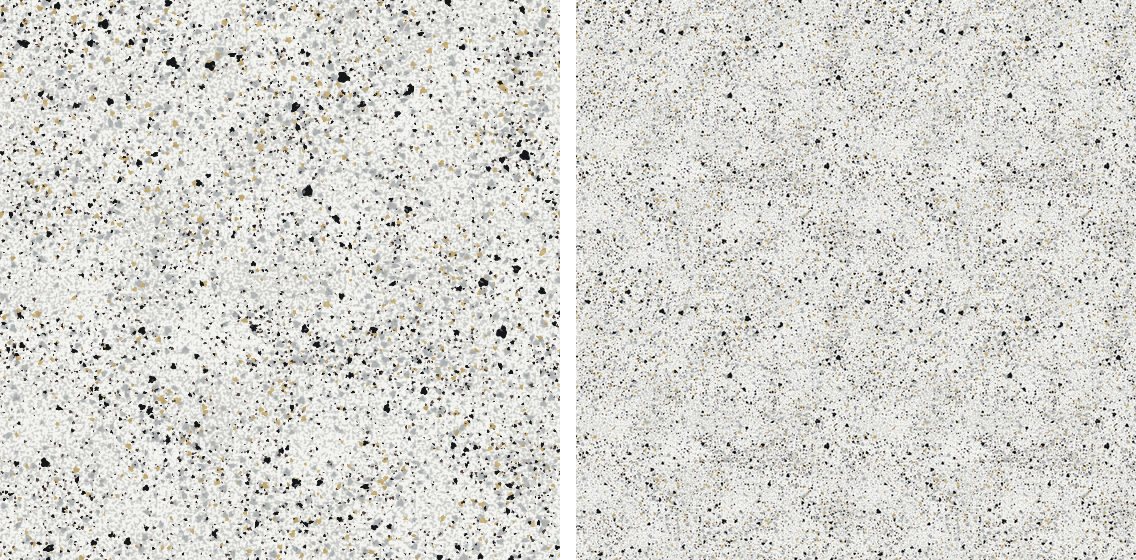
Left: one tile. Right: repeated 2 by 2.
Write a three.js fragment shader that draws this texture.

```glsl
varying vec2 vUv;

#define WHITE vec3(0.955, 0.955, 0.945)
#define PALE_GREY vec3(0.80, 0.80, 0.78)
#define SLATE vec3(0.60, 0.62, 0.63)
#define TAN vec3(0.75, 0.65, 0.42)
#define BROWN vec3(0.31, 0.25, 0.23)
#define INK vec3(0.08, 0.085, 0.09)
#define EDGE 0.0011
#define SMUDGE_EDGE 0.0024
#define CLUSTERING 1.4

const float TAU = 6.28319;

vec3 hash3(vec2 cell, float seed) {
  vec3 p = fract(vec3(cell.xyx + seed * 7.31) * vec3(0.1031, 0.1030, 0.0973));
  p += dot(p, p.yxz + 33.33);
  return fract((p.xxy + p.yzz) * p.zyx);
}

// Gradient noise that wraps after a whole number of cells
float cornerSlope(vec2 cell, vec2 offset, float period, float seed) {
  float angle = TAU * hash3(mod(cell, period), seed).x;
  return dot(vec2(cos(angle), sin(angle)), offset);
}

float gradientNoise(vec2 uv, float period, float seed) {
  vec2 p = uv * period;
  vec2 cell = floor(p);
  vec2 f = p - cell;
  vec2 w = f * f * f * (f * (f * 6.0 - 15.0) + 10.0);
  vec2 e = vec2(1.0, 0.0);
  float low = mix(cornerSlope(cell, f, period, seed),
                  cornerSlope(cell + e.xy, f - e.xy, period, seed), w.x);
  float high = mix(cornerSlope(cell + e.yx, f - e.yx, period, seed),
                   cornerSlope(cell + e.xx, f - e.xx, period, seed), w.x);
  return mix(low, high, w.y);
}

// Coverage of scattered angular chips; size and edge are in canvas units
float chips(vec2 uv, float cells, float share, float size, float edge, float seed) {
  vec2 p = uv * cells;
  vec2 home = floor(p);
  float cover = 0.0;
  for (int y = -1; y <= 1; y++) {
    for (int x = -1; x <= 1; x++) {
      vec2 cell = home + vec2(float(x), float(y));
      vec2 id = mod(cell, cells);
      vec3 place = hash3(id, seed);
      vec3 form = hash3(id, seed + 5.0);
      float cluster = 1.0 + CLUSTERING * gradientNoise(id / cells, 7.0, 2.0);
      if (place.z > share * cluster) continue;

      // Turn and squeeze the chip, then chip its outline
      vec2 d = (p - cell - place.xy) / cells;
      float turn = TAU * form.x;
      float c = cos(turn);
      float s = sin(turn);
      d = vec2(c * d.x + s * d.y, c * d.y - s * d.x);
      d.y *= 1.0 + 0.8 * form.y;
      float angle = atan(d.y, d.x + 1e-6);
      float outline = 1.0 + 0.16 * sin(3.0 * angle + TAU * form.y)
                          + 0.10 * sin(5.0 * angle + TAU * form.z);
      float radius = size * mix(0.45, 1.0, form.z * form.z) * outline;
      cover = max(cover, 1.0 - smoothstep(-edge, edge, length(d) - radius));
    }
  }
  return cover;
}

void main() {
  vec2 uv = vUv;

  // Fine crystalline ground with faint wide clouds
  float grain = gradientNoise(uv, 210.0, 11.0)
              + 0.6 * gradientNoise(uv, 120.0, 12.0)
              + 0.25 * gradientNoise(uv, 9.0, 13.0);
  vec3 color = mix(PALE_GREY, WHITE, smoothstep(-0.42, 0.2, grain));

  // Soft bluish smudges below the surface
  float smudge = chips(uv, 64.0, 0.36, 0.0075, SMUDGE_EDGE, 21.0);
  color = mix(color, SLATE, smudge * (0.75 + 0.5 * grain));

  // Tan chips, some paler than others
  float tanChip = chips(uv, 60.0, 0.19, 0.0062, EDGE, 31.0);
  color = mix(color, TAN + 0.12 * gradientNoise(uv, 90.0, 32.0), 0.92 * tanChip);

  // Tiny brown and black specks
  color = mix(color, BROWN, chips(uv, 110.0, 0.24, 0.0032, EDGE, 41.0));
  color = mix(color, INK, chips(uv, 100.0, 0.09, 0.0034, EDGE, 51.0));

  // Black chips, the largest ones with a slate glint
  color = mix(color, INK, chips(uv, 48.0, 0.14, 0.0066, EDGE, 61.0));
  float glint = smoothstep(0.2, 0.5, gradientNoise(uv, 130.0, 72.0));
  vec3 bigColor = mix(INK, SLATE, 0.6 * glint);
  color = mix(color, bigColor, chips(uv, 14.0, 0.22, 0.0105, EDGE, 71.0));

  gl_FragColor = vec4(clamp(color, 0.0, 1.0), 1.0);
}
```
